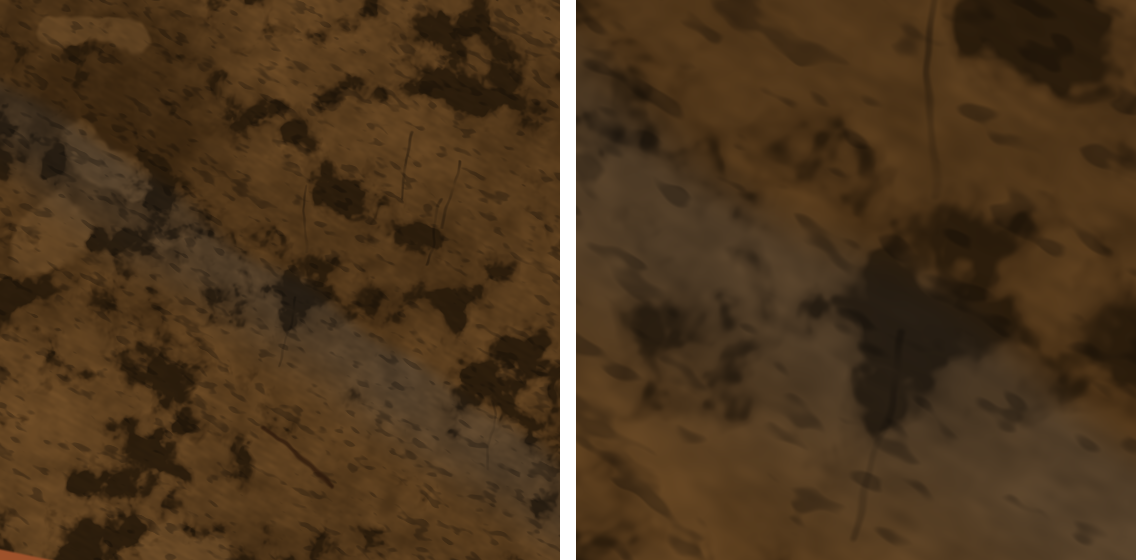
Left: the whole. Right: its middle third, enlarged.
This texture is drawn by a WebGL 2 fragment shader. Its source:

```glsl
#version 300 es
precision highp float;

uniform vec2 u_resolution;
out vec4 fragColor;

float hash(vec2 p) {
    vec3 q = fract(vec3(p.xyx) * 0.1031);
    q += dot(q, q.yzx + 33.33);
    return fract((q.x + q.y) * q.z);
}

float noise(vec2 p) {
    vec2 i = floor(p), f = fract(p);
    f = f * f * (3.0 - 2.0 * f);
    return mix(mix(hash(i), hash(i + vec2(1, 0)), f.x),
               mix(hash(i + vec2(0, 1)), hash(i + vec2(1, 1)), f.x), f.y);
}

mat2 rotation(float angle) {
    float c = cos(angle), s = sin(angle);
    return mat2(c, s, -s, c);
}

float fbm(vec2 p, int octaves) {
    float sum = 0.0, total = 0.0, weight = 1.0;
    mat2 turn = 2.03 * rotation(0.65);
    for (int i = 0; i < octaves; i++) {
        sum += weight * noise(p);
        total += weight;
        weight *= 0.52;
        p = turn * p + 17.3;
    }
    return sum / total;
}

float segmentDistance(vec2 p, vec2 a, vec2 b) {
    vec2 ab = b - a;
    return length(p - a - ab * clamp(dot(p - a, ab) / dot(ab, ab), 0.0, 1.0));
}

// Soft elongated region, 1 on its spine and 0 beyond its radius
float region(vec2 p, vec2 a, vec2 b, float radius) {
    return 1.0 - smoothstep(0.0, radius, segmentDistance(p, a, b));
}

// How strongly dark blotches gather around a point
float blotchDensity(vec2 p) {
    float d = 0.55 * smoothstep(0.35, 0.7, fbm(p * 5.0 + 3.7, 3));
    d += 0.7 * region(p, vec2(0.40, 0.83), vec2(0.76, 0.56), 0.08);
    d += 0.65 * region(p, vec2(0.60, 0.83), vec2(0.92, 0.84), 0.05);
    d += 0.45 * region(p, vec2(0.64, 0.98), vec2(0.96, 0.95), 0.09);
    d += 0.55 * region(p, vec2(0.27, 0.64), vec2(0.54, 0.47), 0.13);
    d += 0.45 * region(p, vec2(0.30, 0.42), vec2(0.80, 0.44), 0.08);
    d += 0.55 * region(p, vec2(0.03, 0.43), vec2(0.10, 0.33), 0.12);
    d += 0.5 * region(p, vec2(0.18, 0.17), vec2(0.48, 0.21), 0.10);
    d += 0.5 * region(p, vec2(0.88, 0.32), vec2(0.97, 0.25), 0.08);
    d += 0.35 * region(p, vec2(0.12, 0.04), vec2(0.75, 0.02), 0.09);
    d -= 0.6 * region(p, vec2(0.70, 0.73), vec2(0.90, 0.70), 0.14);
    d -= 0.7 * region(p, vec2(0.66, 0.30), vec2(0.78, 0.12), 0.20);
    return clamp(d, 0.0, 1.0);
}

// Faint, nearly upright scratches scattered over the surface
float scratches(vec2 p) {
    float mark = 0.0;
    for (int i = 0; i < 7; i++) {
        float k = float(i);
        vec2 a = vec2(0.45 + 0.5 * hash(vec2(k, 4.0)), hash(vec2(k, 9.0)));
        vec2 b = a + vec2(0.06 * hash(vec2(k, 2.0)) - 0.03, 0.12);
        float d = segmentDistance(p, a, b);
        mark = max(mark, 1.0 - smoothstep(0.0005, 0.004, d));
    }
    return mark * noise(p * 45.0);
}

void main() {
    vec2 p = gl_FragCoord.xy / u_resolution;
    vec2 warped = p + 0.022 * (vec2(fbm(p * 16.0, 3), fbm(p * 16.0 + 40.0, 3)) - 0.5);
    vec2 along = rotation(0.5) * p;

    // Brown ground with broad shade and mottling
    float tone = 0.56 + 1.1 * (fbm(p * 4.0 + 11.0, 4) - 0.5);
    tone += 0.8 * (fbm(warped * 30.0, 3) - 0.5);
    tone -= 0.65 * region(p, vec2(0.0, 0.86), vec2(0.28, 0.80), 0.26);
    tone -= 0.4 * region(p, vec2(0.0, 0.53), vec2(0.06, 0.48), 0.12);
    vec3 color = mix(vec3(0.275, 0.182, 0.08), vec3(0.405, 0.278, 0.138), clamp(tone, -0.3, 1.15));

    // Pale worn patches towards the left
    float worn = region(warped, vec2(0.06, 0.55), vec2(0.10, 0.60), 0.10);
    worn = max(worn, region(warped, vec2(0.14, 0.74), vec2(0.23, 0.68), 0.08));
    worn = max(worn, region(warped, vec2(0.09, 0.95), vec2(0.24, 0.94), 0.05));
    worn = max(worn, region(warped, vec2(0.28, 0.02), vec2(0.37, 0.01), 0.09));
    worn = smoothstep(0.35, 0.65, worn + 0.9 * (fbm(p * 20.0 + 8.0, 3) - 0.5));
    color = mix(color, vec3(0.42, 0.295, 0.155), 0.65 * worn);

    // Dark blotches with soft brown fringes
    float edge = fbm(warped * 21.0 + 5.0, 4) - mix(0.79, 0.43, blotchDensity(warped));
    edge -= 0.15 * worn;
    color = mix(color, vec3(0.235, 0.152, 0.064), 0.55 * smoothstep(-0.15, 0.03, edge));
    color = mix(color, vec3(0.155, 0.102, 0.04), 0.88 * smoothstep(-0.03, 0.09, edge));

    // Fine slanted grain and small specks
    float grain = noise(along * vec2(55.0, 150.0));
    color *= 1.0 + 0.11 * (grain - 0.5);
    float speck = fbm(along * vec2(38.0, 85.0) + 70.0, 2);
    color *= 1.0 - 0.24 * smoothstep(0.62, 0.8, speck);

    // Grey veil falling diagonally, crisper on its upper side
    float fall = 0.87 - 0.69 * p.x - p.y + 0.03 * (noise(p * 9.0) - 0.5);
    float veil = smoothstep(-0.015, 0.035, fall) * (1.0 - smoothstep(0.07, 0.25, fall));
    veil *= 0.6 + 0.5 * fbm(p * 7.0 + 25.0, 3);
    float light = dot(color, vec3(0.35, 0.5, 0.15));
    color = mix(color, light * vec3(1.17, 0.96, 0.72), 0.72 * veil);

    // Scratches and one reddish crack
    color *= 1.0 - 0.4 * scratches(warped);
    float crack = segmentDistance(warped, vec2(0.47, 0.235), vec2(0.60, 0.135));
    color = mix(color, vec3(0.15, 0.075, 0.03), 0.65 * (1.0 - smoothstep(0.001, 0.007, crack)));

    // Warm lit corner
    float corner = smoothstep(-0.003, 0.003, 0.019 - 0.21 * p.x - p.y);
    color = mix(color, vec3(0.62, 0.32, 0.17), corner);

    fragColor = vec4(color, 1.0);
}
```
